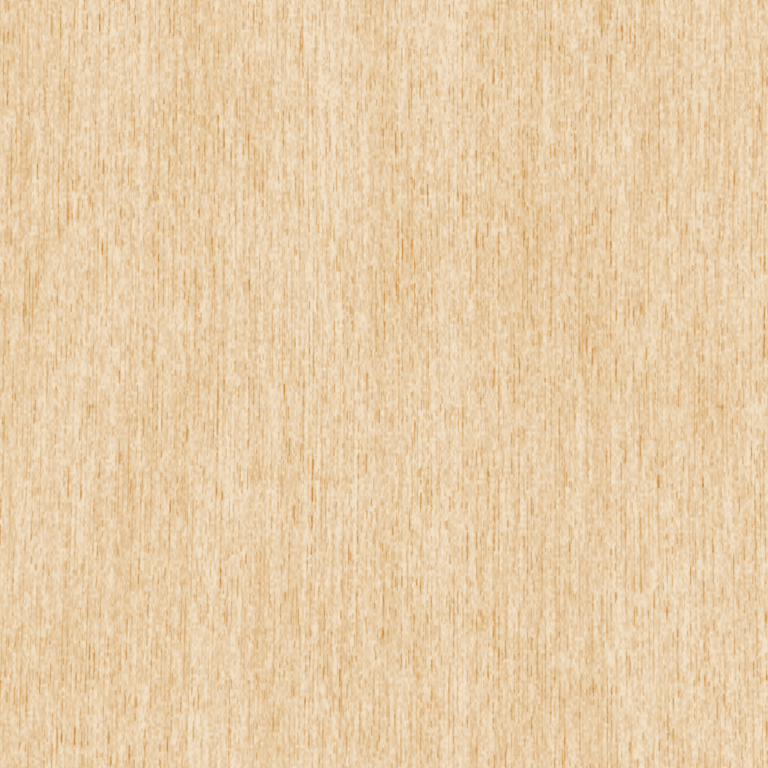
A Shadertoy shader for this texture:

```glsl
const vec3 HONEY = vec3(0.83, 0.62, 0.36);
const vec3 CREAM = vec3(0.93, 0.85, 0.73);

float hash(vec2 p) {
    vec3 q = fract(vec3(p.xyx) * 0.1031);
    q += dot(q, q.yzx + 33.33);
    return fract((q.x + q.y) * q.z);
}

// Smooth value noise, centred on zero
float noise(vec2 p) {
    vec2 cell = floor(p);
    vec2 f = fract(p);
    f = f * f * (3.0 - 2.0 * f);
    float low = mix(hash(cell), hash(cell + vec2(1, 0)), f.x);
    float high = mix(hash(cell + vec2(0, 1)), hash(cell + vec2(1, 1)), f.x);
    return mix(low, high, f.y) - 0.5;
}

float bell(float d, float width) {
    return exp(-d * d / (width * width));
}

// Thin vertical strokes; those of one column share a line
float pores(vec2 p, vec2 density, float chance, float halfWidth, float seed) {
    vec2 g = p * density;
    float column = floor(g.x);
    g.y += 17.0 * hash(vec2(column, seed));
    vec2 id = vec2(column, floor(g.y)) + seed;
    float centre = mix(0.3, 0.7, hash(vec2(column, seed + 5.3)));
    float reach = mix(0.2, 0.5, hash(id + 11.7));
    float across = (fract(g.x) - centre) / density.x;
    float along = abs(fract(g.y) - 0.5);
    float body = 1.0 - smoothstep(reach * 0.7, reach, along);
    float columnChance = chance * mix(0.4, 1.6, hash(vec2(column, seed + 41.0)));
    float present = step(hash(id + 23.1), columnChance);
    return present * body * bell(across, halfWidth) * mix(0.4, 1.0, hash(id + 31.9));
}

// Broad growth bands and soft blotches
float bands(vec2 p) {
    float tone = 0.08 * noise(p * vec2(9.0, 1.3) + 4.0);
    tone += 0.09 * noise(p * vec2(32.0, 3.0) + 19.0);
    tone += 0.08 * noise(p * vec2(7.0, 6.0) + 37.0);
    tone -= 0.08 * bell(p.x - 0.495, 0.025);
    tone -= 0.04 * bell(p.x - 0.67, 0.07);
    tone += 0.05 * bell(p.x - 0.58, 0.025);
    return tone;
}

// Fine fibres, from long threads to a crisp grainy texture
float fibres(vec2 p) {
    float tone = 0.22 * noise(p * vec2(200.0, 5.0) + 51.0);
    tone += 0.30 * noise(p * vec2(300.0, 50.0) + 73.0);
    tone += 0.42 * noise(p * vec2(420.0, 250.0) + 97.0);
    return tone;
}

float fleck(vec2 p, vec2 centre) {
    vec2 d = (p - centre) / vec2(0.006, 0.003);
    return exp(-dot(d, d));
}

void mainImage(out vec4 fragColor, in vec2 fragCoord) {
    vec2 uv = fragCoord / iResolution.xy;

    // Gentle sideways drift of the grain
    vec2 p = uv;
    p.x += 0.008 * noise(uv * vec2(3.0, 2.0) + 8.0);
    p.x -= 0.012 * uv.y * (1.0 - smoothstep(0.2, 0.6, uv.x));

    float tone = 0.88 + bands(p) + fibres(p);

    // Long faint threads with a fairly even spacing
    tone -= 0.36 * pores(p, vec2(165.0, 6.0), 0.65, 0.0011, 7.0);

    // Dark pores: many short strokes, fewer long bold ones
    float patchiness = 1.0 + 0.5 * noise(p * vec2(14.0, 2.5) + 61.0);
    patchiness += 0.35 * bell(p.x - 0.62, 0.13);
    for (int i = 0; i < 3; i++) {
        float layer = float(i);
        vec2 density = vec2(175.0 - 25.0 * layer, 72.0 - 22.0 * layer);
        float chance = (0.30 - 0.08 * layer) * patchiness;
        float depth = 0.42 + 0.12 * layer;
        tone -= depth * pores(p, density, chance, 0.0011, 13.0 + 29.0 * layer);
    }

    tone -= 0.6 * (fleck(uv, vec2(0.12, 0.47)) + fleck(uv, vec2(0.938, 0.47)));

    fragColor = vec4(mix(HONEY, CREAM, clamp(tone, -0.2, 1.12)), 1.0);
}
```
